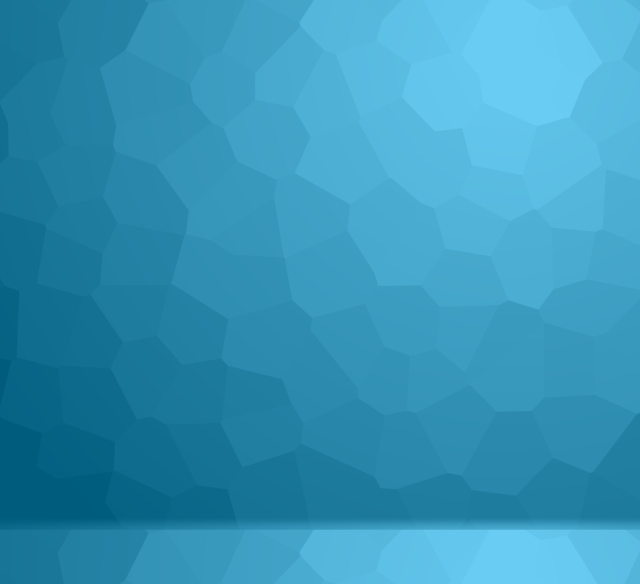
A Shadertoy shader for this background:

```glsl
// Blue crystal mosaic: jittered Voronoi cells, each shaded by how far its
// site lies from a glow at the upper right. Below a soft horizontal seam
// the mosaic starts again from its top row.

const float SEAM = 0.829;       // seam depth, in canvas widths
const float CELLS = 10.7;       // cells per canvas width

vec2 hash2(vec2 cell) {
    vec3 q = fract(cell.xyx * vec3(0.1031, 0.1030, 0.0973));
    q += dot(q, q.yzx + 33.33);
    return fract((q.xx + q.yz) * q.zy);
}

// Radial falloff from the glow, from deep to pale blue
vec3 glowColor(vec2 p, float offset) {
    float light = 1.07 - 1.097 * distance(p, vec2(0.794, 0.091)) + offset;
    return mix(vec3(0.0, 0.36, 0.49), vec3(0.41, 0.80, 0.95), clamp(light, 0.0, 1.0));
}

// Mostly flat facet with a faint gradient across it
vec3 facetColor(vec2 site, vec2 p) {
    float tint = 0.05 * (hash2(floor(site * 91.0)).x - 0.5);
    return glowColor(mix(site, p, 0.2), tint);
}

vec3 mosaic(vec2 p, float pixel) {
    vec2 g = p * CELLS;
    vec2 home = floor(g);
    vec2 nearest = home, second = home;
    float d1 = 1e3, d2 = 1e3;

    // Find the two closest sites
    for (int j = -2; j <= 2; j++) {
        for (int i = -2; i <= 2; i++) {
            vec2 cell = home + vec2(i, j);
            vec2 site = cell + 0.5 + 0.88 * (hash2(cell + 37.0) - 0.5);
            float d = distance(g, site);
            if (d < d1) {
                d2 = d1;
                second = nearest;
                d1 = d;
                nearest = site;
            } else if (d < d2) {
                d2 = d;
                second = site;
            }
        }
    }

    // Blend across the shared border for a smooth edge
    float border = dot(g - 0.5 * (nearest + second), normalize(nearest - second)) / CELLS;
    return mix(facetColor(second / CELLS, p), facetColor(nearest / CELLS, p),
               smoothstep(-pixel, pixel, border));
}

void mainImage(out vec4 fragColor, in vec2 fragCoord) {
    vec2 uv = fragCoord / iResolution.xy;
    vec2 p = vec2(uv.x, (1.0 - uv.y) * 0.914);   // y runs downward
    float pixel = 0.7 / min(iResolution.x, iResolution.y);

    // Main panel, fading toward the top row's light near the seam
    vec3 panel = mosaic(p, pixel);
    float fade = 0.58 * smoothstep(0.808, SEAM, p.y);
    panel = mix(panel, glowColor(vec2(p.x, 0.0), 0.0), fade);

    // Repeated top row below the seam
    vec3 repeated = mosaic(p - vec2(0.0, SEAM), pixel);
    vec3 color = mix(panel, repeated, smoothstep(SEAM - pixel, SEAM + pixel, p.y));

    fragColor = vec4(color, 1.0);
}
```
